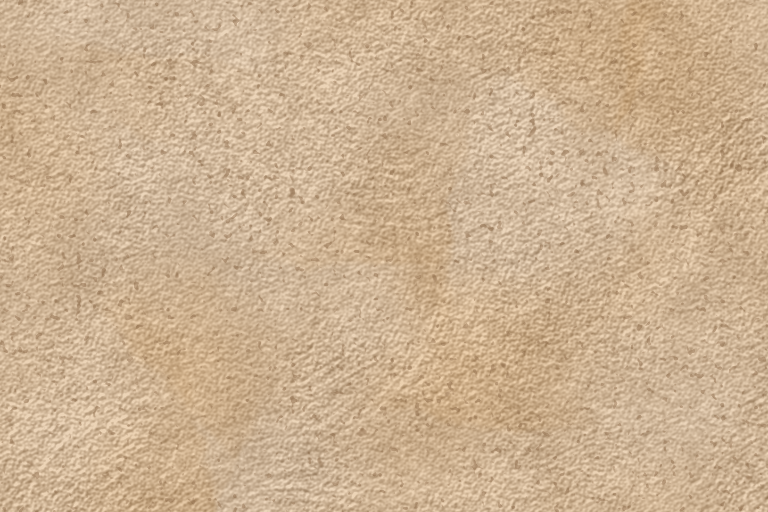
Give the GLSL for this texture, as a Shadertoy shader.

```glsl
// Rough sandy stucco wall with fine grains, trowel arcs, dark crevices and faint warm and pale coats.

const vec3 SHADOW = vec3(0.64, 0.525, 0.395);
const vec3 LIGHT = vec3(0.895, 0.795, 0.675);
const vec3 WARM_SHIFT = vec3(0.0, -0.023, -0.054);
const vec3 PIT_BROWN = vec3(0.52, 0.38, 0.25);
const vec2 TO_LIGHT = vec2(-0.45, 0.89);

float hash(vec2 p) {
    vec3 q = fract(p.xyx * vec3(0.1031, 0.1030, 0.0973));
    q += dot(q, q.yzx + 33.33);
    return fract((q.x + q.y) * q.z);
}

vec2 hash2(vec2 p) {
    return vec2(hash(p + 17.3), hash(p + 71.9));
}

mat2 rotation(float angle) {
    float c = cos(angle), s = sin(angle);
    return mat2(c, s, -s, c);
}

float cornerSlope(vec2 cell, vec2 offset) {
    float angle = 6.283 * hash(cell);
    return dot(vec2(cos(angle), sin(angle)), offset);
}

// Gradient noise centred on zero
float grain(vec2 p) {
    vec2 cell = floor(p), f = fract(p);
    vec2 u = f * f * f * (f * (f * 6.0 - 15.0) + 10.0);
    vec2 e = vec2(1, 0);
    float low = mix(cornerSlope(cell, f), cornerSlope(cell + e, f - e), u.x);
    float high = mix(cornerSlope(cell + e.yx, f - e.yx), cornerSlope(cell + 1.0, f - 1.0), u.x);
    return mix(low, high, u.y);
}

float fbm(vec2 p, int octaves) {
    float sum = 0.0, weight = 0.6;
    for (int i = 0; i < octaves; i++) {
        sum += weight * grain(p);
        p = rotation(0.6) * p * 2.03 + 9.7;
        weight *= 0.5;
    }
    return sum;
}

// Fine concentric ridges left by sweeps of the trowel
float trowelArcs(vec2 p, float scale, float spacing) {
    vec2 q = p * scale, home = floor(q);
    float wobble = 0.012 * grain(q * 6.0);
    float ridges = 0.0;
    for (int y = -1; y <= 1; y++)
    for (int x = -1; x <= 1; x++) {
        vec2 cell = home + vec2(x, y);
        vec2 d = q - cell - hash2(cell);
        float r = length(d);
        float facing = dot(d / max(r, 0.001), rotation(6.283 * hash(cell + 5.1)) * vec2(1, 0));
        float mask = smoothstep(0.25, 0.5, r) * smoothstep(0.95, 0.65, r) * smoothstep(0.4, 0.9, facing);
        ridges += mask * grain(vec2((r + wobble) / (spacing * scale), facing * 6.0 + cell.x * 7.0));
    }
    return ridges;
}

// Plaster relief: lumps, sand grains and trowel ridges
float relief(vec2 p) {
    float lumps = 0.25 * grain(rotation(0.9) * p * 29.0);
    float grains = 0.46 * grain(rotation(0.5) * p * vec2(70.0, 78.0) + 13.0);
    float sand = 0.56 * grain(rotation(1.1) * p * 138.0 + 37.0);
    return lumps + grains + sand + 0.42 * trowelArcs(p, 1.7, 0.011);
}

// Irregular dark crevices, sparser with a higher threshold
float crevices(vec2 p, float scale, float threshold) {
    float depth = grain(p * scale) + 0.45 * grain(rotation(0.8) * p * scale * 2.1 + 5.0);
    return smoothstep(threshold, threshold + 0.22, depth);
}

// Overlapping coats of plaster, each with one crisp edge and a long fade
float coats(vec2 p, float aspect) {
    float sum = 0.0;
    vec2 ragged = p + 0.05 * vec2(fbm(p * 9.0, 4), fbm(p * 9.0 + 31.0, 4));
    for (int i = 0; i < 12; i++) {
        vec2 seed = vec2(float(i) * 3.1, 12.4);
        vec2 centre = hash2(seed) * vec2(aspect, 1.0);
        vec2 d = rotation(6.283 * hash(seed + 2.0)) * (ragged - centre);
        float tint = mod(float(i), 2.0) * 2.0 - 1.0;
        float fade = smoothstep(0.0, 0.025, d.x) * smoothstep(0.42, 0.0, d.x);
        sum += tint * fade * smoothstep(0.28, 0.08, abs(d.y));
    }
    return sum;
}

void mainImage(out vec4 fragColor, in vec2 fragCoord) {
    vec2 p = fragCoord / iResolution.y;
    float aspect = iResolution.x / iResolution.y;

    // Side lighting of the relief, with darker hollows
    float height = relief(p);
    float slope = height - relief(p + TO_LIGHT * 0.0033);
    float roughness = mix(0.8, 1.15, smoothstep(-0.25, 0.25, fbm(p * 3.5 + 4.0, 3)));
    float mottling = 0.26 * fbm(p * 3.0 + 20.0, 3) + 0.26 * fbm(p * 9.0 + 60.0, 3);
    float tone = 0.665 + roughness * (0.88 * slope + 0.52 * height) + mottling;

    // Plaster colour with uneven warmth
    float warmth = 0.6 * coats(p, aspect) + 1.1 * fbm(p * 2.2 + 50.0, 4);
    vec3 color = mix(SHADOW, LIGHT, clamp(tone - 0.08 * warmth, -0.2, 1.12));
    color += WARM_SHIFT * clamp(warmth, -0.45, 1.0);

    // Crevices gather in worn areas, with a few larger pits
    float worn = clamp(2.5 * fbm(p * 4.0 + 80.0, 3), -1.0, 1.0);
    float small = crevices(p, 62.0, 0.32 - 0.10 * worn);
    float large = crevices(p + 7.0, 36.0, 0.52 - 0.08 * worn);
    color = mix(color, PIT_BROWN, max(0.42 * small, 0.5 * large));
    fragColor = vec4(color, 1.0);
}
```
